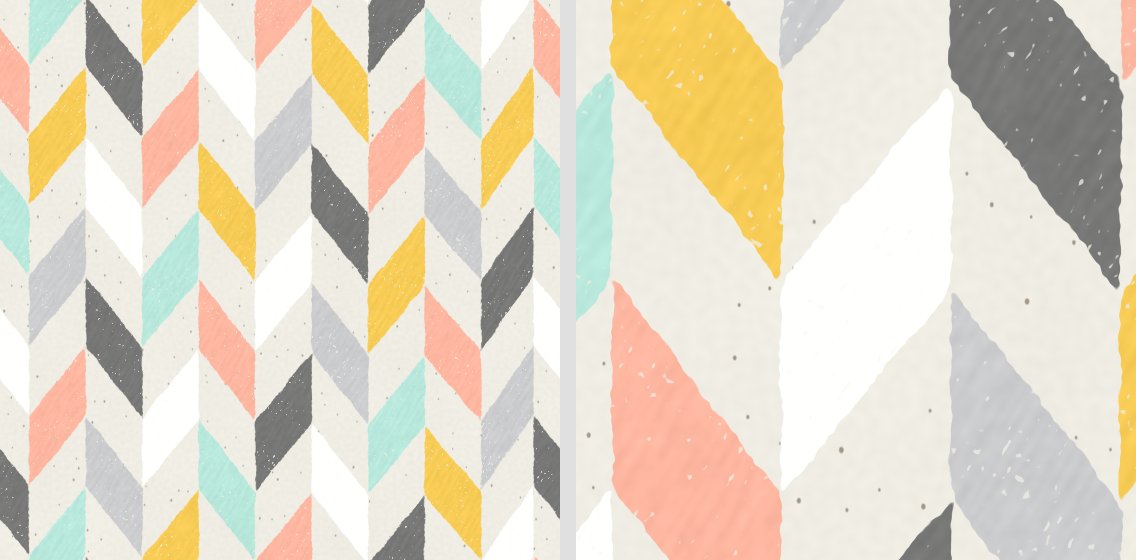
Left, the full canvas; right, a detail of the centre.
A Shadertoy shader for this pattern:

```glsl
// Chalky herringbone: ten columns of slanted blocks, four blocks per column, in six colours on cream.
// Each column is a sheared vertical stripe; neighbouring columns shear in opposite directions.
// Gradient noise roughens the outlines and rubs pale flecks into the paint.

const float COLUMNS = 10.0;
const float SEAM_EDGE = -0.047;      // left edge of the narrower seam column
const float FIRST_EDGE = 0.0521;     // left edge of the first full column
const float COLUMN_WIDTH = 0.1009;
const float PERIOD = 0.25;           // one painted block plus one bare block
const float RISE = 0.125;            // height climbed across a column
const float DRIFT = 0.017;           // gentle sag of the rows
const float CORNER = 0.005;          // softness of block corners
const float ROUGHNESS = 0.0016;      // wobble of the painted outline
const float FLECK_LEVEL = 0.40;      // higher gives fewer bare flecks
const float SPECK_GRID = 34.0;
const float SPECK_CHANCE = 0.34;

const vec3 PAPER = vec3(0.938, 0.930, 0.893);
const vec3 SPECK = vec3(0.47, 0.42, 0.35);
const vec3 PAINTS[6] = vec3[6](
    vec3(0.995, 0.715, 0.630),       // coral
    vec3(0.720, 0.910, 0.860),       // mint
    vec3(1.000, 1.000, 0.998),       // white
    vec3(0.470, 0.470, 0.468),       // charcoal
    vec3(0.970, 0.800, 0.335),       // yellow
    vec3(0.800, 0.802, 0.812));      // grey
// Paint order down each column, one decimal digit per block
const int SEQUENCE[10] = int[10](1234, 2561, 4346, 5123, 3512, 1634, 5463, 4152, 2615, 3546);

vec2 hash2(vec2 p) {
    vec3 q = fract(p.xyx * vec3(0.1031, 0.1030, 0.0973));
    q += dot(q, q.yzx + 33.33);
    return fract((q.xx + q.yz) * q.zy);
}

float gradientDot(vec2 cell, vec2 offset) {
    float angle = 6.2832 * hash2(cell).x;
    return dot(vec2(cos(angle), sin(angle)), offset);
}

float gradientNoise(vec2 p) {
    vec2 i = floor(p), f = fract(p);
    vec2 w = f * f * f * (f * (f * 6.0 - 15.0) + 10.0);
    vec2 e = vec2(1.0, 0.0);
    return mix(mix(gradientDot(i, f), gradientDot(i + e, f - e), w.x),
               mix(gradientDot(i + e.yx, f - e.yx), gradientDot(i + 1.0, f - 1.0), w.x), w.y);
}

float smoothMin(float a, float b, float k) {
    float h = max(k - abs(a - b), 0.0) / k;
    return min(a, b) - 0.25 * k * h * h;
}

float columnEdge(float index) {
    float tile = floor((index + 0.5) / COLUMNS);
    float local = index - tile * COLUMNS;
    return tile + (local < 0.5 ? SEAM_EDGE : FIRST_EDGE + (local - 1.0) * COLUMN_WIDTH);
}

float columnAt(float x) {
    float tile = floor(x - SEAM_EDGE);
    float local = max(floor((x - tile - FIRST_EDGE) / COLUMN_WIDTH) + 1.0, 0.0);
    return tile * COLUMNS + local;
}

float rowDrift(float x) {
    x -= floor(x - SEAM_EDGE);
    return DRIFT * (smoothstep(0.05, 0.77, x) - smoothstep(0.77, 0.96, x) - 0.45);
}

// Signed distance (positive inside) to the nearest block of a column; row returns its number
float blockDistance(vec2 p, float column, out float row) {
    float left = columnEdge(column), right = columnEdge(column + 1.0);
    float direction = mod(column, 2.0) < 0.5 ? 1.0 : -1.0;
    float slope = RISE / (right - left);
    float v = (p.y - rowDrift(p.x) - direction * slope * (p.x - left)) / PERIOD;
    row = floor(v + 0.25);
    float band = (0.25 - abs(fract(v + 0.25) - 0.5)) * PERIOD / sqrt(1.0 + slope * slope);
    return smoothMin(band, min(p.x - left, right - p.x), CORNER);
}

vec3 blockPaint(float column, float row) {
    int code = SEQUENCE[int(mod(column, COLUMNS))];
    for (int i = int(mod(row, 4.0)); i < 3; i++) code /= 10;
    return PAINTS[code % 10 - 1];
}

float paperSpecks(vec2 p, float pixel) {
    vec2 cell = floor(p * SPECK_GRID);
    vec2 center = (cell + 0.1 + 0.8 * hash2(cell + 7.0)) / SPECK_GRID;
    vec2 pick = hash2(cell + 91.0);
    float radius = mix(0.0007, 0.0017, pick.y * pick.y);
    float d = length((p - center) * vec2(1.0, 0.75)) - radius;
    return step(pick.x, SPECK_CHANCE) * (1.0 - smoothstep(-pixel, pixel, d));
}

void mainImage(out vec4 fragColor, in vec2 fragCoord) {
    float pixel = 1.0 / iResolution.y;
    vec2 p = vec2(fragCoord.x, iResolution.y - fragCoord.y) * pixel;

    // Paper with faint mottling and dark specks
    float mottle = 0.012 * gradientNoise(p * 9.0) + 0.018 * gradientNoise(p * 130.0);
    vec3 color = mix(PAPER + mottle, SPECK, 0.65 * paperSpecks(p, pixel));

    // Bare flecks, drawn out along the chalk strokes and gathered in patches
    vec2 stroke = vec2(p.x * 0.85 + p.y * 0.53, p.y * 0.85 - p.x * 0.53);
    float grain = gradientNoise(stroke * vec2(240.0, 165.0)) + 0.28 * gradientNoise(p * 19.0);
    float flecks = smoothstep(FLECK_LEVEL, FLECK_LEVEL + 0.16, grain);
    float streaks = gradientNoise(stroke * vec2(170.0, 28.0));

    // Hand-drawn outline
    vec2 wobble = vec2(gradientNoise(p * 34.0), gradientNoise(p * 29.0 + 50.0));
    float ragged = ROUGHNESS * gradientNoise(p * 170.0 + 20.0);

    // Painted blocks of this column and both neighbours
    float here = columnAt(p.x);
    for (float side = -1.0; side <= 1.0; side++) {
        float row;
        float d = blockDistance(p + 2.0 * ROUGHNESS * wobble, here + side, row) + ragged;
        vec3 paint = blockPaint(here + side, row);
        float whiteness = smoothstep(0.9, 1.0, min(paint.r, min(paint.g, paint.b)));
        paint += (0.035 * streaks + mottle) * (1.0 - whiteness);
        paint = mix(paint, PAPER, flecks * mix(0.75, 0.25, whiteness));
        color = mix(color, paint, smoothstep(-0.8 * pixel, 0.8 * pixel, d));
    }
    fragColor = vec4(clamp(color, 0.0, 1.0), 1.0);
}
```
